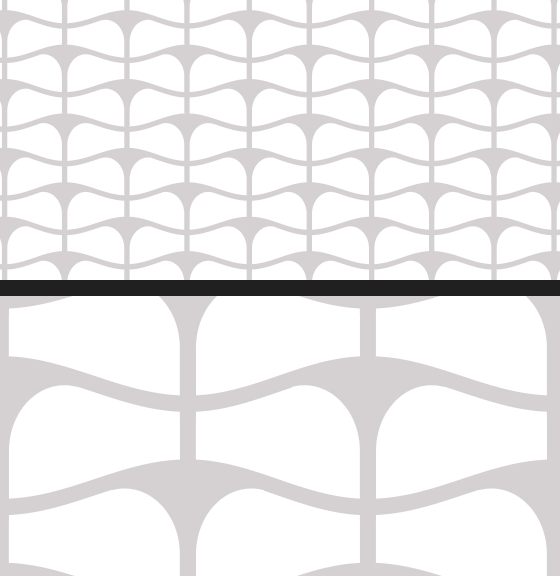
Top, the full canvas; bottom, a detail of the centre.
A WebGL 1 fragment shader for this pattern:

```glsl
precision highp float;

uniform vec2 u_resolution;

const float PI = 3.14159265;

// Layout, with the canvas 384 units tall
const float CANVAS_HEIGHT = 384.0;
const vec2 PERIOD = vec2(167.8, 94.4);
const vec2 FIRST_CREST = vec2(6.3, 181.3);
const float NARROW_BAY = 82.3;

// Ribbon and stem proportions
const float STEM_HALF_WIDTH = 3.65;
const float RIBBON_THICKNESS = 7.5;
const float RIBBON_DROP = 18.0;
const float ARCH_JOINT = 34.7;
const vec2 ARCH_CENTER = vec2(29.0, 43.3);
const vec2 ARCH_RADII = vec2(25.3, 30.0);

const vec3 PAPER = vec3(1.0);
const vec3 WARM_GREY = vec3(0.835, 0.82, 0.824);

// Approximate signed distance to an ellipse, negative inside
float ellipseDistance(vec2 q, vec2 radii) {
  float k = max(length(q / radii), 0.001);
  float gradient = max(length(q / (radii * radii)), 0.00001);
  return k * (k - 1.0) / gradient;
}

// Wave ribbon falling from a crest column, with an arched bracket beneath it
float ribbonDistance(float across, float bayWidth, float depth) {
  float phase = PI * across / bayWidth;
  float drop = RIBBON_DROP * (0.5 - 0.5 * cos(phase));
  float slope = RIBBON_DROP * 0.5 * PI / bayWidth * sin(phase);
  float steepness = sqrt(1.0 + slope * slope);

  float upper = (drop - depth) / steepness;
  float lower = (depth - drop - RIBBON_THICKNESS) / steepness;

  // Near the crest, the lower edge turns down into the stem
  if (across < ARCH_JOINT) {
    vec2 q = vec2(across - ARCH_CENTER.x, max(ARCH_CENTER.y - depth, 0.0));
    lower = -ellipseDistance(q, ARCH_RADII);
  }
  return max(upper, lower);
}

// Depth below the nearest crest, wrapped well above its top edge
float depthBelowCrest(float y, float crestY, float period) {
  float margin = 0.2 * period;
  return mod(crestY - y + margin, period) - margin;
}

float latticeDistance(vec2 p) {
  // Columns alternate between a narrow and a wide bay
  float x = mod(p.x - FIRST_CREST.x, PERIOD.x);
  bool narrow = x < NARROW_BAY;
  float bayWidth = narrow ? NARROW_BAY : PERIOD.x - NARROW_BAY;
  float fromFirst = narrow ? x : PERIOD.x - x;
  float fromSecond = bayWidth - fromFirst;

  // The second column is shifted by half a row
  float firstDepth = depthBelowCrest(p.y, FIRST_CREST.y, PERIOD.y);
  float secondDepth = depthBelowCrest(p.y, FIRST_CREST.y + 0.5 * PERIOD.y, PERIOD.y);

  float stems = min(fromFirst, fromSecond) - STEM_HALF_WIDTH;
  float ribbons = min(ribbonDistance(fromFirst, bayWidth, firstDepth),
                      ribbonDistance(fromSecond, bayWidth, secondDepth));
  return min(stems, ribbons);
}

void main() {
  float pixel = CANVAS_HEIGHT / u_resolution.y;
  vec2 p = gl_FragCoord.xy * pixel;
  float coverage = clamp(0.5 - latticeDistance(p) / pixel, 0.0, 1.0);
  gl_FragColor = vec4(mix(PAPER, WARM_GREY, coverage), 1.0);
}
```
